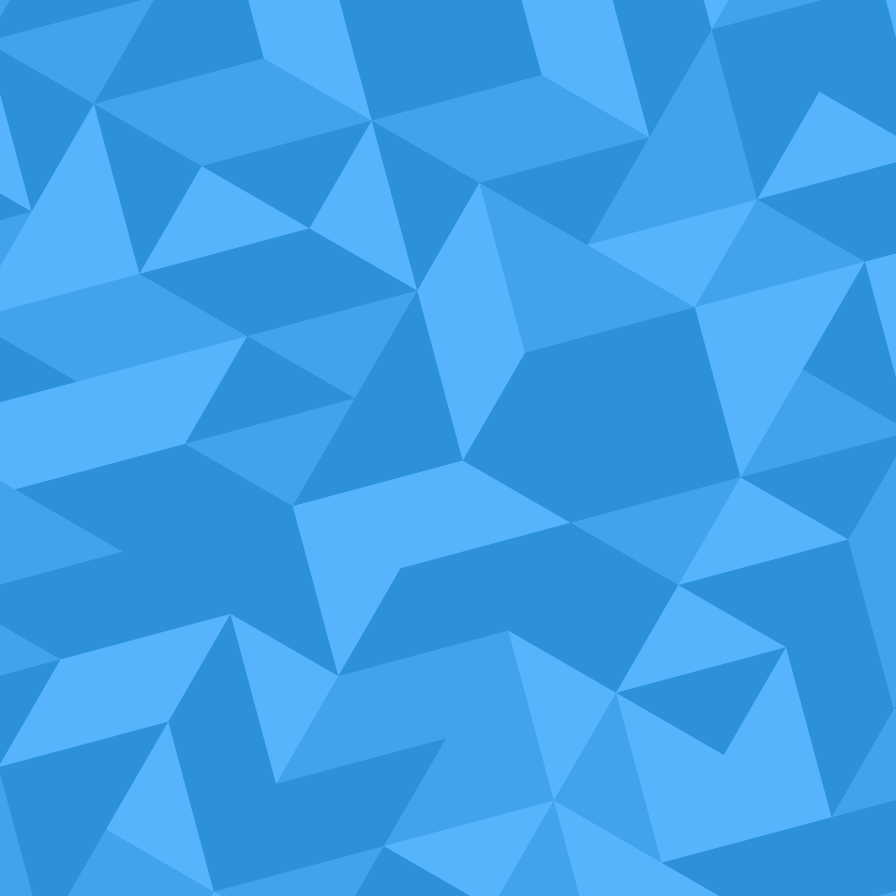
A Shadertoy shader for this background:

```glsl
#define CELLS 7.2
#define TILT 0.5236
#define ANCHOR vec2(0.535, 0.796)
#define DARK vec3(0.175, 0.567, 0.853)
#define MID vec3(0.251, 0.639, 0.922)
#define LIGHT vec3(0.332, 0.706, 0.984)
#define DARK_SHARE 0.39
#define MID_SHARE 0.31
#define JITTER 0.5
#define SAMPLES 4

float hash(vec2 p) {
    return fract(sin(dot(p, vec2(127.1, 311.7))) * 43758.5);
}

vec3 toneColor(float t) {
    return t < DARK_SHARE ? DARK : t < DARK_SHARE + MID_SHARE ? MID : LIGHT;
}

// Tilted square grid, each cell cut in two along a random diagonal
vec3 facets(vec2 p) {
    float c = cos(TILT), s = sin(TILT);
    vec2 q = p - ANCHOR;
    vec2 grid = CELLS * vec2(c * q.x - s * q.y, s * q.x + c * q.y);
    vec2 cell = floor(grid);
    vec2 f = grid - cell;
    if (hash(cell + 17.3) > 0.5) f.x = 1.0 - f.x;

    // Evenly spread tones with jitter; the second half is shifted to contrast
    float tone = dot(cell, vec2(0.7549, 0.5698)) + JITTER * hash(cell);
    if (f.x + f.y > 1.0) tone += mix(0.2, 0.8, hash(cell + 41.9));
    return toneColor(fract(tone));
}

void mainImage(out vec4 fragColor, in vec2 fragCoord) {
    // Average a grid of samples per pixel for smooth edges
    vec3 sum = vec3(0.0);
    for (int i = 0; i < SAMPLES * SAMPLES; i++) {
        vec2 offset = (vec2(i % SAMPLES, i / SAMPLES) + 0.5) / float(SAMPLES) - 0.5;
        sum += facets((fragCoord + offset) / iResolution.y);
    }
    fragColor = vec4(sum / float(SAMPLES * SAMPLES), 1.0);
}
```
